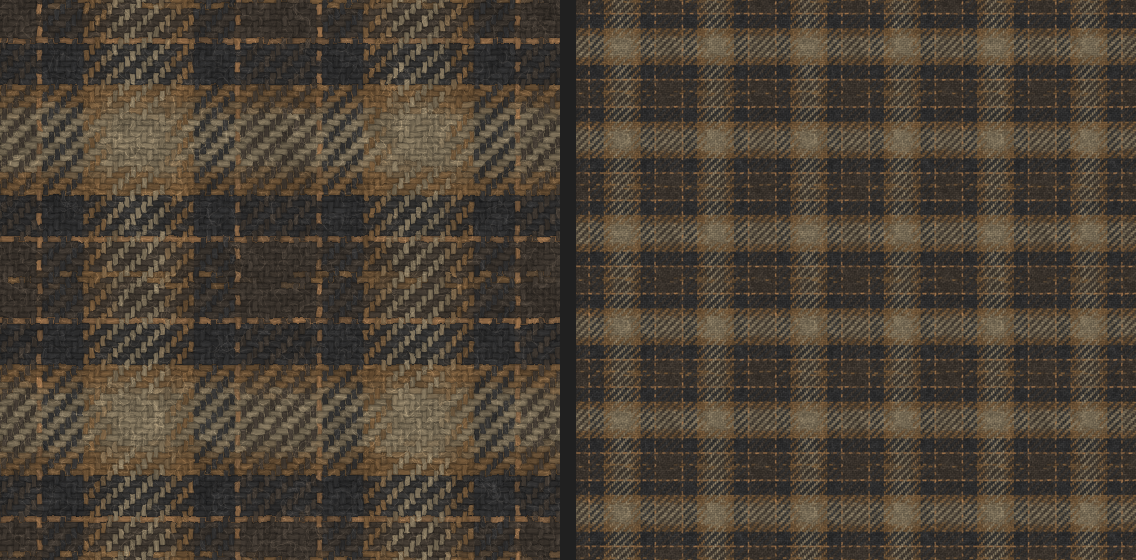
Left: one tile. Right: repeated 3 by 3.
A Shadertoy shader for this texture:

```glsl
const float TAU = 6.2831853;
const float THREADS = 96.0;   // threads across the canvas
const float SETT = 48.0;      // threads in one repeat: two repeats each way
const vec3 BEIGE = vec3(0.49, 0.44, 0.35);
const vec3 TAN = vec3(0.43, 0.325, 0.21);
const vec3 RUST = vec3(0.56, 0.41, 0.27);
const vec3 UMBER = vec3(0.235, 0.207, 0.18);
const vec3 CHARCOAL = vec3(0.18, 0.18, 0.182);

vec3 hash3(vec2 cell, float seed) {
    vec3 q = fract(vec3(cell.xyx + seed * 17.31) * vec3(0.1031, 0.1030, 0.0973));
    q += dot(q, q.yxz + 33.33);
    return fract((q.xxy + q.yzz) * q.zyx);
}

// Layered sines with whole frequencies, so the result wraps.
vec2 wobble(vec2 uv) {
    vec2 sum = vec2(0.0);
    for (float k = 1.0; k < 5.0; k++) {
        vec2 phase = uv.yx * (13.0 * k - 2.0) + uv * (9.0 - 5.0 * k);
        sum += sin(TAU * phase + 2.0 * sum.yx + k);
    }
    return sum * 0.25;
}

// Stripe order, mirrored about the middle of the pale band.
vec3 yarnColor(float thread, float vary, float accent) {
    float d = abs(mod(thread, SETT) - SETT * 0.5);
    vec3 col = mix(BEIGE, TAN, smoothstep(3.0, 7.5, d + 2.0 * vary - 1.0));
    col = mix(col, CHARCOAL, step(9.5, d));
    col = mix(col, UMBER, step(16.5, d));
    col = mix(col, TAN, accent * step(22.5, d) * smoothstep(0.45, 0.9, vary));
    return mix(col, RUST, step(abs(d - 17.0), 0.5) * (0.65 + 0.35 * vary));
}

// Soft plateau from 0 to size.
float plateau(float x, float size, float soft) {
    return smoothstep(0.0, soft, x) * smoothstep(size, size - soft, x);
}

// Fine strands along a yarn; across and along are in threads.
float strands(float across, float along, float seed) {
    float bend = TAU * seed + 0.9 * sin(along * 2.3 + seed * 9.0);
    return 0.6 * sin(across * TAU * 2.0 + bend) + 0.4 * sin(across * TAU * 3.0 - bend * 1.7);
}

// One yarn float: color shaded by strands and its rounded edges.
vec3 yarn(float thread, float run, float across, float along, float accent) {
    vec3 h = hash3(vec2(mod(thread, THREADS), mod(run, THREADS / 4.0)), 3.0 + accent);
    float round_ = mix(0.76, 1.0, plateau(across, 1.0, 0.35));
    float ends = mix(0.84, 1.0, plateau(along, 2.0, 0.4));
    float tone = 0.9 + 0.24 * h.y + 0.07 * strands(across, along, h.z);
    return yarnColor(thread, h.x, accent) * round_ * ends * tone;
}

// Curled hairs: one wavy arc per wrapped cell. Returns signed tone.
float hairs(vec2 uv, float cells, float seed, float width) {
    vec2 p = uv * cells;
    vec2 base = floor(p);
    float sum = 0.0;
    for (int y = -1; y <= 1; y++)
    for (int x = -1; x <= 1; x++) {
        vec2 cell = base + vec2(x, y);
        vec3 place = hash3(mod(cell, cells), seed);
        vec3 form = hash3(mod(cell, cells), seed + 5.7);
        vec2 v = p - cell - place.xy;
        float angle = atan(v.y, v.x);
        float radius = 0.25 + 0.5 * place.z + 0.1 * sin(3.0 * angle + TAU * form.x);
        float line = smoothstep(width * cells, 0.0, abs(length(v) - radius));
        float arc = smoothstep(-0.3, 0.5, cos(angle - TAU * form.y));
        sum += line * arc * mix(-0.45, 1.0, form.z);
    }
    return sum;
}

void mainImage(out vec4 fragColor, in vec2 fragCoord) {
    vec2 uv = fragCoord / iResolution.xy;
    float pixel = 1.0 / min(iResolution.x, iResolution.y);
    vec2 drift = wobble(uv);
    vec2 p = uv * THREADS + vec2(0.75, 0.5) + 0.22 * drift;
    vec2 thread = floor(p);
    vec2 across = p - thread;

    // Two-over-two twill: position along the vertical and horizontal floats.
    float rise = p.y - thread.x + 1.0;
    float reach = p.x - thread.y - 2.0;
    float warpAlong = mod(rise, 4.0);
    float weftAlong = mod(reach, 4.0);
    vec3 warp = yarn(thread.x, floor(rise / 4.0), across.x, warpAlong, 0.0);
    vec3 weft = yarn(thread.y, floor(reach / 4.0), across.y, weftAlong, 1.0);
    float soft = max(0.22, pixel * THREADS);
    float warpOnTop = plateau(across.x, 1.0, soft * 0.7) * plateau(warpAlong, 2.0, soft);
    vec3 col = mix(weft, warp, warpOnTop);

    // Felted wash pulls both yarns together, with a gentle mottle.
    vec3 blend = 0.5 * (warp + weft);
    col = mix(col, blend, 0.2 + 0.1 * drift.x);
    col *= 1.0 + 0.07 * drift.y;

    // Loose fuzz at several curl sizes.
    float fuzz = 0.0;
    float width = max(0.0017, 0.9 * pixel);
    for (float k = 0.0; k < 7.0; k++) {
        fuzz += hairs(uv + 0.0015 * drift, 22.0 + 4.0 * k, k + 1.0, width);
    }
    fuzz = clamp(fuzz, -1.0, 1.6);
    vec3 hairColor = blend * 0.24 + vec3(0.034, 0.029, 0.023);
    col += hairColor * fuzz * 0.75;

    fragColor = vec4(clamp(col, 0.0, 1.0), 1.0);
}
```
